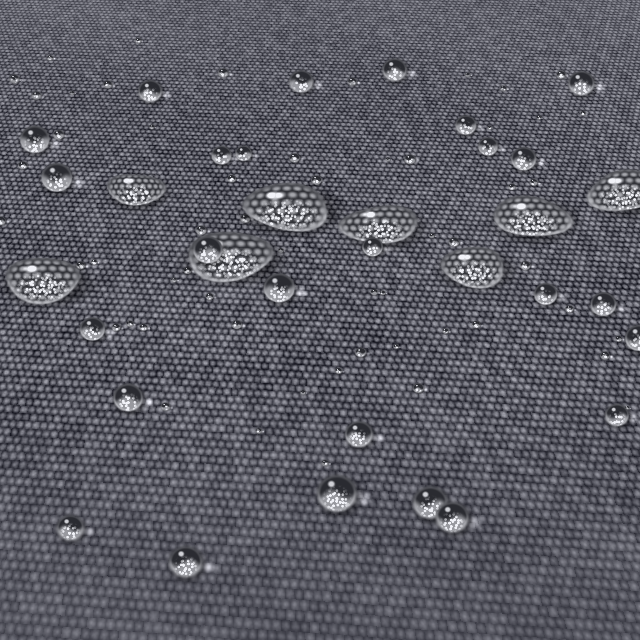
Reproduce this texture procedurally as a WebGL 1 fragment shader.

```glsl
precision highp float;
// Water beads and flat puddles resting on a grey woven cloth seen at a slant.

uniform vec2 u_resolution;

const vec3 CLOTH_TINT = vec3(-0.006, -0.004, 0.034);
const vec3 WATER_TINT = vec3(-0.004, 0.0, 0.022);
const float GOLDEN = 0.618034;

float hash(vec2 p) {
  return fract(sin(dot(p, vec2(127.1, 311.7))) * 43758.55);
}

// Distance to the nearest jittered cell point.
float cellular(vec2 p) {
  vec2 cell = floor(p);
  float nearest = 2.0;
  for (int j = -1; j <= 1; j++) {
    for (int i = -1; i <= 1; i++) {
      vec2 id = cell + vec2(float(i), float(j));
      vec2 point = id + vec2(hash(id), hash(id + 37.0));
      nearest = min(nearest, length(p - point));
    }
  }
  return nearest;
}

// 0 in the sharp band, 1 far out of focus.
float defocus(float y) {
  return smoothstep(0.1, 0.65, abs(y - 0.6));
}

// Perspective coordinates: one unit is one thread crossing.
vec2 clothPlane(vec2 p) {
  float depth = 1.9 - p.y;
  vec2 uv = vec2((p.x - 0.5) / (0.0079 * depth), 206.0 / depth);
  return uv + 0.06 * vec2(uv.y, uv.x);
}

// Rounded thread tops in staggered rows.
float threadBump(vec2 uv, float blur) {
  float row = floor(uv.y);
  vec2 f = fract(vec2(uv.x + 0.5 * mod(row, 2.0), uv.y)) - 0.5;
  return 1.0 - smoothstep(0.12 - 0.2 * blur, 0.6 + 0.12 * blur, length(f));
}

vec3 cloth(vec2 p) {
  float blur = defocus(p.y);
  vec2 uv = clothPlane(p);
  float row = floor(uv.y);
  vec2 id = vec2(floor(uv.x + 0.5 * mod(row, 2.0)), row);
  float bump = mix(threadBump(uv, blur), 0.45, 0.45 * blur);
  float yarn = (hash(id) - 0.5) * mix(0.15, 0.07, blur);
  float fibre = (0.45 - cellular(uv * 2.3)) * mix(0.16, 0.06, blur);
  float mottle = sin(p.x * 9.0 + 2.0 * sin(p.y * 7.0)) * sin(p.y * 13.0 + p.x * 4.0);
  float tone = 0.2 + 0.34 * bump + yarn + fibre + 0.018 * mottle;
  tone += 0.05 * smoothstep(0.8, 1.0, p.y);
  return vec3(tone) + CLOTH_TINT;
}

// Lays one drop over the base; flatness 0 is a round bead, 1 a puddle.
vec3 addDrop(vec3 base, vec2 p, vec2 centre, vec2 radius, float seed, float flatness) {
  vec2 q = (p - centre) / radius;
  if (dot(q, q) > 6.0) return base;
  float angle = atan(q.y, q.x);
  float wobble = 0.09 * sin(2.0 * angle + seed) + 0.06 * sin(3.0 * angle + 2.0 * seed);
  float d = length(q) * (1.0 + flatness * wobble);
  float soft = min(0.6, (0.0016 + 0.004 * defocus(centre.y)) / radius.y);
  float inside = 1.0 - smoothstep(1.0 - soft, 1.0 + soft, d);

  // Contact shadow and the light spilled beside a bead.
  float shadow = 1.0 - smoothstep(0.7, 1.4, length(q - vec2(0.1, -0.2)));
  float spill = 1.0 - smoothstep(0.05, 0.5, length(q - vec2(1.4, -0.35)));
  base = base * (1.0 - 0.4 * shadow) + 0.35 * spill * (1.0 - flatness);

  // Magnified weave in puddles, dark sky over bright floor in beads.
  vec2 lens = q * (1.0 + 0.25 * d * d);
  float weave = 0.2 + 0.45 * threadBump(lens * vec2(3.6, 2.6) + seed, 0.1);
  float horizon = q.y + 0.2 * sin(q.x * 4.0 + seed);
  float sky = mix(0.6, 0.17, smoothstep(-0.35, 0.2, horizon));
  float tone = mix(sky, weave, flatness);

  // Broken glints, bright lower rim, dark upper rim and a window highlight.
  float flecks = 1.0 - smoothstep(0.2, 0.5, cellular(q * radius * 170.0 + seed * 7.0));
  float pool = 1.0 - smoothstep(0.2, 0.85, length(q - vec2(0.0, -0.35)));
  float rim = smoothstep(0.78, 0.95, d);
  float rimTone = mix(0.74, 0.36, smoothstep(-0.6, 0.5, q.y));
  float window = 1.0 - smoothstep(0.08, 0.24, length(q - vec2(-0.28, 0.5)));
  tone = mix(tone, rimTone, 0.75 * rim);
  tone += 0.6 * flecks * pool + 0.65 * window;
  return mix(base, vec3(min(tone, 0.95)) + WATER_TINT, inside);
}

// Even spread across, loose spread up the cloth.
vec2 scatter(float i, float salt, float low, float high) {
  float rise = pow(hash(vec2(i, salt)), 0.75);
  return vec2(fract(i * GOLDEN + salt * 0.37), mix(low, high, rise));
}

void main() {
  vec2 p = gl_FragCoord.xy / u_resolution;
  vec3 color = cloth(p);

  // Specks
  for (int k = 0; k < 60; k++) {
    float i = float(k);
    float r = mix(0.003, 0.0075, hash(vec2(i, 5.0)));
    color = addDrop(color, p, scatter(i, 1.0, 0.25, 0.95), vec2(r * 1.15, r), i, 0.0);
  }
  // Puddles
  for (int k = 0; k < 8; k++) {
    float i = float(k);
    vec2 radius = mix(vec2(0.038, 0.025), vec2(0.072, 0.036), hash(vec2(i, 6.0)));
    color = addDrop(color, p, scatter(i, 2.0, 0.54, 0.71), radius, i + 1.0, 1.0);
  }
  // Beads
  for (int k = 0; k < 26; k++) {
    float i = float(k);
    vec2 centre = scatter(i, 3.0, 0.1, 0.96);
    float r = mix(0.011, 0.021, hash(vec2(i, 7.0))) * (1.5 - 0.6 * centre.y);
    color = addDrop(color, p, centre, vec2(r * 1.08, r), i, 0.0);
  }
  gl_FragColor = vec4(color, 1.0);
}
```
